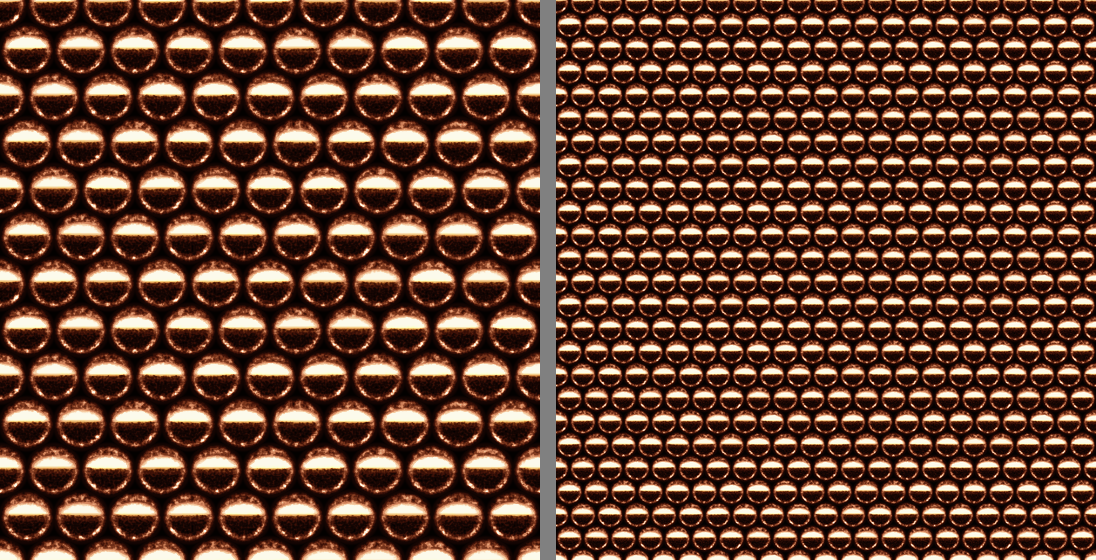
Left, the tile; right, the same tile 2 across and 2 down.
Give the GLSL for this pattern, as a WebGL 1 fragment shader.

```glsl
precision highp float;
// Polished copper balls packed in staggered rows, each mirroring a bright sky
// above a dark ground. Every pixel finds its nearest ball, builds a brightness
// from soft shapes plus per-ball gradient noise, and maps it to a copper ramp.
uniform vec2 u_resolution;

const float COLUMNS = 10.0;
const float ROWS = 12.0;
const float ROW_CYCLE = 6.0;      // rows before the ball variation recurs
const float ROW_PITCH = 0.8625;   // row spacing in column widths
const float ROW_SHIFT = 0.08;
const vec2 BALL_RADIUS = vec2(0.478, 0.462);

float hash(vec2 p) {
  return fract(sin(dot(p, vec2(127.1, 311.7))) * 43758.55);
}

vec2 gradient(vec2 cell) {
  float a = 6.2832 * hash(cell);
  return vec2(cos(a), sin(a));
}

// Gradient noise, roughly -0.7 to 0.7.
float noise(vec2 p) {
  vec2 i = floor(p), f = p - i;
  vec2 w = f * f * f * (f * (f * 6.0 - 15.0) + 10.0);
  vec2 x = vec2(1.0, 0.0);
  float low = mix(dot(gradient(i), f), dot(gradient(i + x), f - x), w.x);
  float high = mix(dot(gradient(i + x.yx), f - x.yx),
                   dot(gradient(i + x.xx), f - x.xx), w.x);
  return mix(low, high, w.y);
}

float bump(float x, float center, float width) {
  float d = (x - center) / width;
  return exp(-d * d);
}

// Offset to the nearest ball centre (xy) and its wrapped identity (zw).
vec4 nearestBall(vec2 grid) {
  vec4 best = vec4(9.0);
  for (int j = 0; j < 2; j++) {
    float row = floor(grid.y) + float(j);
    float x = grid.x - 0.5 * floor(mod(row + 0.5, 2.0));
    float column = floor(x + 0.5);
    vec2 d = vec2(x - column, (grid.y - row) * ROW_PITCH);
    vec2 id = floor(mod(vec2(column, row) + 0.5, vec2(COLUMNS, ROW_CYCLE)));
    if (dot(d, d) < dot(best.xy, best.xy)) best = vec4(d, id);
  }
  return best;
}

// Bright reflection dome with a mottled copper cap around it.
float skyTone(vec2 p, float patches, float grain, float gain) {
  float dome = length(vec2(p.x / 0.88, p.y / 0.56)) + 0.16 * patches + 0.1 * grain;
  float glow = 1.0 - smoothstep(0.76, 1.18, dome);
  float cap = 0.52 + 0.42 * patches + 0.22 * grain;
  float rise = mix(0.7, 1.0, smoothstep(0.02, 0.2, p.y));
  return mix(cap, 1.06 * gain, glow) * rise;
}

// Dark grainy floor with a broken bright crescent along the lower rim.
float groundTone(vec2 p, float r, float patches, float grain) {
  float floorTone = 0.15 + 0.22 * bump(p.y, 0.0, 0.17) + 0.2 * grain + 0.08 * patches;
  float angle = atan(abs(p.x), -p.y);
  float arc = bump(angle, 0.8, 0.33) + 0.85 * bump(angle, 0.0, 0.13);
  float crescent = bump(r, 0.84, 0.1) * arc * (0.72 + 0.8 * patches + 0.5 * grain);
  float rim = 0.28 * smoothstep(0.62, 0.88, r);
  return floorTone + rim + 0.58 * max(crescent, 0.0);
}

vec3 copper(float t) {
  vec3 c = mix(vec3(0.012, 0.002, 0.001), vec3(0.08, 0.02, 0.01), smoothstep(0.0, 0.14, t));
  c = mix(c, vec3(0.25, 0.07, 0.03), smoothstep(0.14, 0.32, t));
  c = mix(c, vec3(0.48, 0.21, 0.11), smoothstep(0.32, 0.5, t));
  c = mix(c, vec3(0.84, 0.53, 0.37), smoothstep(0.5, 0.69, t));
  c = mix(c, vec3(0.96, 0.79, 0.62), smoothstep(0.69, 0.84, t));
  return mix(c, vec3(0.99, 0.98, 0.92), smoothstep(0.84, 0.97, t));
}

vec3 ballColor(vec2 p, float r, vec2 id) {
  vec2 seed = 23.0 * id + 5.0;
  float patches = noise(p * 4.5 + seed);
  float grain = noise(p * 11.0 + seed.yx + 40.0);
  float gain = mix(0.9, 1.05, hash(id + 3.0));
  float tilt = 0.08 * (hash(id + 7.0) - 0.5);

  // The horizon dips slightly in the middle and wavers with the surface.
  float above = p.y - tilt * p.x - 0.04 * p.x * p.x + 0.04 * patches + 0.03 * grain;
  float sky = skyTone(p, patches, grain, gain);
  float ground = groundTone(p, r, patches, grain);
  float tone = mix(ground, sky, smoothstep(-0.02, 0.09, above));
  tone *= 1.0 - 0.62 * smoothstep(0.84, 1.0, r);

  // Warm gold along the horizon.
  float gold = bump(above, 0.03, 0.09) * (1.0 - smoothstep(0.5, 0.9, r));
  return copper(tone) * mix(vec3(1.0), vec3(1.0, 1.05, 0.7), gold);
}

void main() {
  vec2 uv = gl_FragCoord.xy / u_resolution;
  vec4 ball = nearestBall(uv * vec2(COLUMNS, ROWS) + vec2(0.0, ROW_SHIFT));
  vec2 p = ball.xy / BALL_RADIUS;
  float r = length(p);

  // Faint copper light spills into the gaps.
  vec3 gap = copper(0.15 * (1.0 - smoothstep(0.98, 1.2, r)));
  float soft = COLUMNS / (u_resolution.x * BALL_RADIUS.x);
  float cover = 1.0 - smoothstep(1.0 - soft, 1.0 + soft, r);
  gl_FragColor = vec4(mix(gap, ballColor(p, r, ball.zw), cover), 1.0);
}
```
